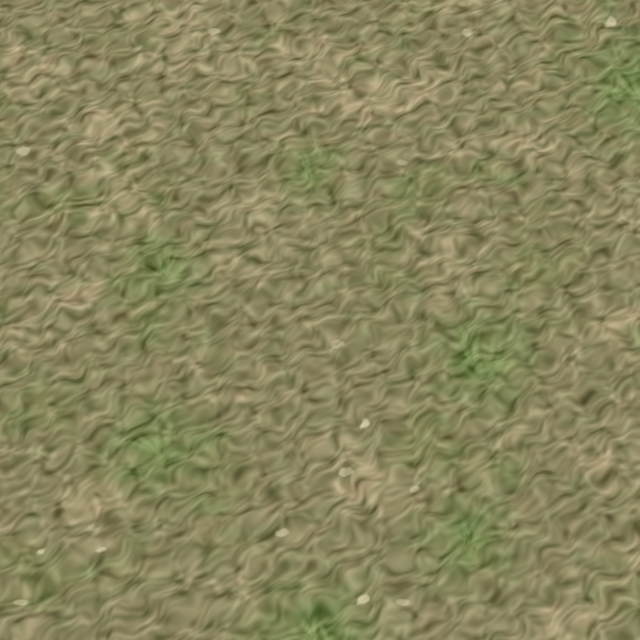
Reproduce this texture procedurally as a WebGL 1 fragment shader.

```glsl
precision highp float;
// Worn, dry lawn seen at a slant: warped, stretched gradient noise makes the
// matted blades, broad noise makes bare and green patches, and loops scatter
// leafy tufts and pale pebbles.
uniform vec2 u_resolution;

float hash(vec2 p) {
  vec3 h = fract(vec3(p.xyx) * 0.1031);
  h += dot(h, h.yzx + 33.33);
  return fract((h.x + h.y) * h.z);
}

vec2 hash2(vec2 p) {
  return vec2(hash(p), hash(p + 57.3));
}

float cornerSlope(vec2 cell, vec2 offset) {
  float a = 6.2832 * hash(cell);
  return dot(vec2(cos(a), sin(a)), offset);
}

// Gradient noise, roughly -0.7 to 0.7
float noise(vec2 p) {
  vec2 i = floor(p), f = fract(p);
  vec2 u = f * f * f * (f * (f * 6.0 - 15.0) + 10.0);
  vec2 e = vec2(1.0, 0.0);
  float low = mix(cornerSlope(i, f), cornerSlope(i + e, f - e), u.x);
  float high = mix(cornerSlope(i + e.yx, f - e.yx), cornerSlope(i + 1.0, f - 1.0), u.x);
  return mix(low, high, u.y);
}

float fbm(vec2 p) {
  return noise(p) + 0.5 * noise(p * 2.1 + 17.0) + 0.3 * noise(p * 4.3 + 41.0);
}

vec2 turn(vec2 p, float a) {
  return vec2(cos(a) * p.x + sin(a) * p.y, cos(a) * p.y - sin(a) * p.x);
}

// Matted blades: returns light and dark strokes around zero
float matting(vec2 p) {
  vec2 bend = vec2(noise(p * 26.0 + 5.0), noise(p * 26.0 + 83.0));
  vec2 s = turn(p + 0.018 * bend, 0.42);
  float coarse = noise(s * vec2(34.0, 72.0) + 200.0);
  float fine = noise(turn(s, 0.25) * vec2(62.0, 125.0) + 300.0);
  float gaps = smoothstep(0.22, 0.55, -coarse);
  return 0.19 * coarse + 0.12 * fine - 0.05 * gaps;
}

// Tufts: x is the green patch, y the lit blades, z the shade beside them
vec3 tufts(vec2 p) {
  vec3 sum = vec3(0.0);
  for (int i = 0; i < 7; i++) {
    float id = float(i);
    vec2 root = fract(vec2(0.73, 0.16) + id * vec2(0.755, 0.57));
    float size = 0.6 + 0.5 * hash(vec2(id, 4.0));
    vec2 d = (p - root) / size;
    float patchy = exp(-dot(d, d) * 170.0);
    sum.x = max(sum.x, patchy * size);
    for (int j = 0; j < 9; j++) {
      vec2 r = hash2(vec2(id * 13.0 + 2.0, float(j) * 7.0));
      float angle = 0.1 + 0.33 * float(j) + 0.4 * (r.x - 0.5);
      vec2 b = turn(d + 0.035 * (hash2(r * 91.0) - 0.5) + vec2(0.0, 0.025), angle);
      float reach = 0.045 + 0.04 * r.y;
      b.y += (r.x - 0.5) * 14.0 * b.x * b.x;
      float along = smoothstep(-0.005, 0.015, b.x) * smoothstep(reach, reach * 0.5, b.x);
      float w = 0.0045;
      sum.y = max(sum.y, along * size * exp(-b.y * b.y / (w * w)));
      sum.z = max(sum.z, along * size * exp(-pow((b.y + 0.009) / w, 2.0)));
    }
  }
  return sum;
}

// Pebbles: one rough, flattened stone in some cells of a grid
float pebbles(vec2 p) {
  vec2 g = p * 10.0, cell = floor(g);
  vec2 r = hash2(cell + 9.0);
  vec2 d = turn(fract(g) - 0.25 - 0.5 * r, r.x * 1.2 - 0.2);
  d += 0.05 * vec2(noise(p * 70.0), noise(p * 70.0 + 31.0));
  float radius = 0.05 + 0.05 * r.y;
  float stone = smoothstep(radius + 0.025, radius - 0.03, length(d * vec2(0.8, 1.3)));
  return stone * step(0.78, hash(cell + 70.0)) * (0.55 + 0.45 * r.x);
}

void main() {
  vec2 uv = gl_FragCoord.xy / u_resolution.y;
  // Strokes grow finer and flatter toward the far, upper edge
  vec2 ground = vec2((uv.x - 0.5) * (0.9 + 0.2 * uv.y), uv.y * (0.85 + 0.25 * uv.y));
  float strokes = matting(ground + 2.0);

  // Broad patches, frayed by the strokes
  vec2 lie = turn(ground, 0.3);
  float far = smoothstep(0.55, 1.0, uv.y);
  float bare = fbm(lie * vec2(4.5, 9.0) + 12.0) + 0.12 * far + strokes;
  bare = smoothstep(0.1, 0.65, bare);
  float lush = smoothstep(0.05, 0.6, fbm(lie * vec2(5.0, 7.0) + 60.0) + strokes * 0.6);
  vec3 tuft = tufts(uv + 0.012 * vec2(noise(uv * 22.0), noise(uv * 22.0 + 50.0)));
  float tint = noise(lie * vec2(22.0, 38.0) + 130.0);

  vec3 color = vec3(0.535, 0.515, 0.37);
  color = mix(color, vec3(0.66, 0.605, 0.465), 0.75 * bare * (1.0 - tuft.x));
  color = mix(color, vec3(0.48, 0.505, 0.315), 0.6 * lush * (1.0 - bare));
  color = mix(color, vec3(0.43, 0.515, 0.29), 0.75 * tuft.x);
  color += tint * vec3(0.05, 0.01, 0.02);
  color += strokes * vec3(1.0, 0.96, 0.9);

  // Tuft blades with their shade, then stones on top
  color -= 0.06 * tuft.z * (1.0 - tuft.y);
  color = mix(color, vec3(0.55, 0.63, 0.39) + 0.5 * strokes, 0.5 * tuft.y);
  color = mix(color, vec3(0.83, 0.79, 0.66) + 0.3 * strokes, 0.9 * pebbles(uv));
  gl_FragColor = vec4(color, 1.0);
}
```
